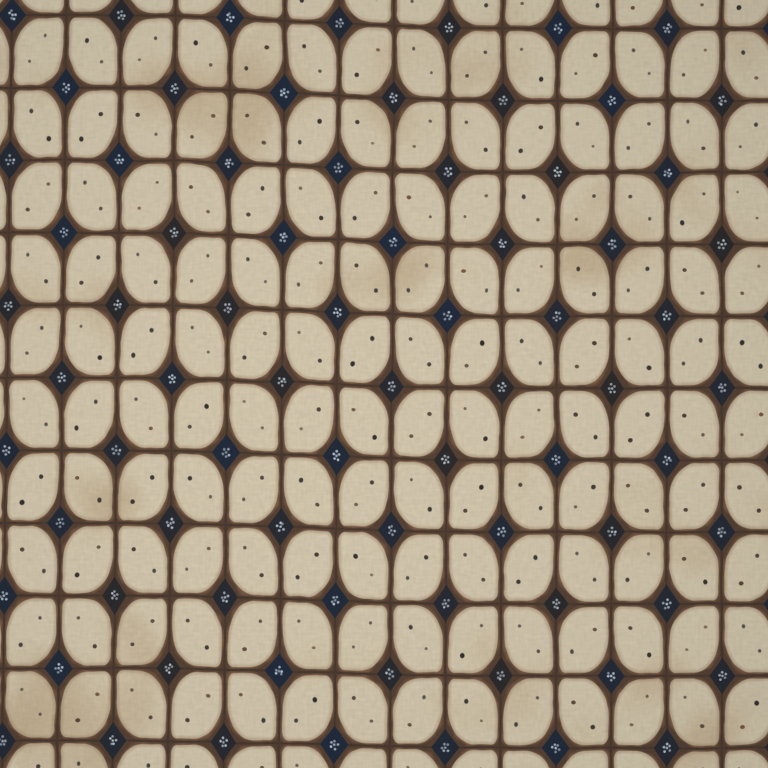
A WebGL 2 fragment shader for this pattern:

```glsl
#version 300 es
precision highp float;
// Hand-drawn batik cloth: a lattice of cream petals with dark diamonds at alternate crossings.

uniform vec2 u_resolution;
out vec4 fragColor;

// Layout, in canvas units
const vec2 PITCH = vec2(0.0715, 0.0945);        // lattice cell size
const vec2 ORIGIN = vec2(0.0156, 0.0195);       // first crossing, from the top left
const vec2 DIAMOND = vec2(0.0170, 0.0232);      // half diagonals
const float LINE_HALF = 0.0037;
const float CORE_HALF = 0.0014;
const float DOT_RADIUS = 0.0026;
const float SEED_RADIUS = 0.0017;
const float SEED_RING = 0.0042;
const float SOFTNESS = 0.0012;
const float WOBBLE = 0.0022;
// Corner radii, as fractions of a cell
const float BIG_CORNER = 0.54;
const float SMALL_CORNER = 0.17;
const int SEEDS = 6;

const vec3 CREAM = vec3(0.785, 0.742, 0.645);
const vec3 STAIN = vec3(0.690, 0.600, 0.475);
const vec3 TAN = vec3(0.610, 0.530, 0.430);
const vec3 RUST = vec3(0.450, 0.335, 0.255);
const vec3 UMBER = vec3(0.300, 0.230, 0.185);
const vec3 INK = vec3(0.170, 0.160, 0.160);
const vec3 INDIGO = vec3(0.125, 0.165, 0.230);
const vec3 SEED_WHITE = vec3(0.690, 0.740, 0.780);

vec2 hash2(vec2 p) {
    p = vec2(dot(p, vec2(127.1, 311.7)), dot(p, vec2(269.5, 183.3)));
    return fract(sin(p) * 43758.5);
}

float gradientNoise(vec2 p) {
    vec2 i = floor(p), f = fract(p);
    vec2 u = f * f * f * (f * (f * 6.0 - 15.0) + 10.0);
    vec2 o = vec2(0.0, 1.0);
    float a = dot(hash2(i) * 2.0 - 1.0, f);
    float b = dot(hash2(i + o.yx) * 2.0 - 1.0, f - o.yx);
    float c = dot(hash2(i + o.xy) * 2.0 - 1.0, f - o.xy);
    float d = dot(hash2(i + o.yy) * 2.0 - 1.0, f - o.yy);
    return mix(mix(a, b, u.x), mix(c, d, u.x), u.y);
}

// Coverage of a shape from its signed distance
float fill(float d) {
    float soft = max(SOFTNESS, 0.75 / u_resolution.y);
    return 1.0 - smoothstep(-soft, soft, d);
}

// Distance inward from an elliptically rounded corner at f = 0
float cornerInset(vec2 f, float radius) {
    vec2 e = max(radius - f, 0.0);
    float len = max(length(e), 1e-5);
    return (radius - len) * len / max(length(e / PITCH), 1e-5);
}

// Canvas position (y down) to lattice coordinates, with the cloth's slight skew
vec2 toLattice(vec2 p) {
    vec2 wobble = vec2(gradientNoise(p * 19.0), gradientNoise(p * 19.0 + 40.0));
    wobble += 0.3 * vec2(gradientNoise(p * 75.0 + 9.0), gradientNoise(p * 75.0 + 70.0));
    float sag = mix(0.018, 0.009, p.y) * smoothstep(0.15, 0.65, p.x);
    vec2 q = p - ORIGIN + WOBBLE * wobble + vec2(0.013 * p.y, -sag);
    return q / vec2(0.0711 + 0.001 * p.y, PITCH.y);
}

void main() {
    vec2 p = gl_FragCoord.xy / u_resolution.y;
    p.y = 1.0 - p.y;

    // Mirror odd cells so the diamonds sit at (0,0) and (1,1), then fold onto one
    vec2 g = toLattice(p), cell = floor(g), f = g - cell;
    bool odd = mod(cell.x + cell.y, 2.0) > 0.5;
    if (odd) f.x = 1.0 - f.x;
    bool far = f.x + f.y > 1.0;
    vec2 h = far ? 1.0 - f : f;
    vec2 corner = vec2(far ? 1.0 : 0.0);
    if (odd) corner.x = 1.0 - corner.x;
    vec2 vertex = cell + corner;
    vec2 local = (g - vertex) * PITCH;

    // Petal outline
    vec2 side = min(h, 1.0 - h) * PITCH;
    float box = min(side.x, side.y);
    vec2 tip = h.x > h.y ? vec2(1.0 - h.x, h.y) : vec2(h.x, 1.0 - h.y);
    float inset = min(box, min(cornerInset(h, BIG_CORNER), cornerInset(tip, SMALL_CORNER)));
    float lineHalf = LINE_HALF * (1.0 + 0.35 * gradientNoise(p * 45.0));

    // Cloth: stains, uneven light and weave
    float blotch = gradientNoise(p * 5.0 + 3.0) + 0.5 * gradientNoise(p * 13.0);
    vec3 petal = mix(CREAM, STAIN, 0.6 * smoothstep(0.08, 0.6, blotch));
    petal = mix(TAN, petal, 0.45 + 0.55 * smoothstep(lineHalf, lineHalf + 0.006, inset));

    // Two dots along the axis of each petal
    for (int i = 0; i < 2; i++) {
        vec2 rnd = hash2(cell * 2.3 + float(i) * 17.0);
        vec2 center = mix(vec2(0.66, 0.33), vec2(0.33, 0.67), float(i)) + 0.10 * (rnd - 0.5);
        vec2 d = (f - center) * PITCH * vec2(1.0, 0.8 + 0.4 * rnd.x);
        float spot = fill(length(d) - DOT_RADIUS * (0.7 + 0.45 * rnd.y));
        petal = mix(petal, mix(INK, RUST, rnd.x * rnd.x), spot * (0.65 + 0.35 * rnd.y));
    }

    // Dyed lines: rusty rim, umber body, dark core
    float wear = gradientNoise(p * 60.0 + 20.0);
    vec3 dye = mix(UMBER, RUST, clamp(0.55 + wear + 180.0 * (inset - 0.002), 0.15, 1.0));
    dye = mix(dye, mix(UMBER, INK, 0.35), fill(box - CORE_HALF) * (0.8 + 0.4 * wear));
    vec3 color = mix(petal, dye, fill(inset - lineHalf));

    // Diamonds, each with its own size and tint
    vec2 own = hash2(vertex + 5.0);
    vec2 size = DIAMOND * (0.92 + 0.16 * own);
    float rhomb = dot(abs(local) / size, vec2(1.0)) - 1.0;
    rhomb *= size.x * size.y / length(size);
    color = mix(color, mix(INK, INDIGO, own.x), fill(rhomb));

    // Ring of pale seeds around a central one
    for (int i = 0; i < SEEDS; i++) {
        vec2 rnd = hash2(vertex * 3.1 + float(i) * 7.0);
        float angle = 6.2832 * (float(i) + 0.5 * rnd.x) / float(SEEDS - 1) + own.y * 6.0;
        float ring = i == SEEDS - 1 ? 0.0 : SEED_RING * (0.85 + 0.3 * rnd.y);
        vec2 d = local - ring * vec2(cos(angle), 1.25 * sin(angle));
        color = mix(color, SEED_WHITE, fill(length(d) - SEED_RADIUS) * (0.6 + 0.4 * rnd.x));
    }

    float weave = gradientNoise(p * vec2(240.0, 90.0)) + gradientNoise(p * vec2(90.0, 260.0));
    float light = 1.03 - 0.16 * dot(p - vec2(0.4, 0.55), p - vec2(0.4, 0.55));
    fragColor = vec4(color * light * (1.0 + 0.035 * weave), 1.0);
}
```
